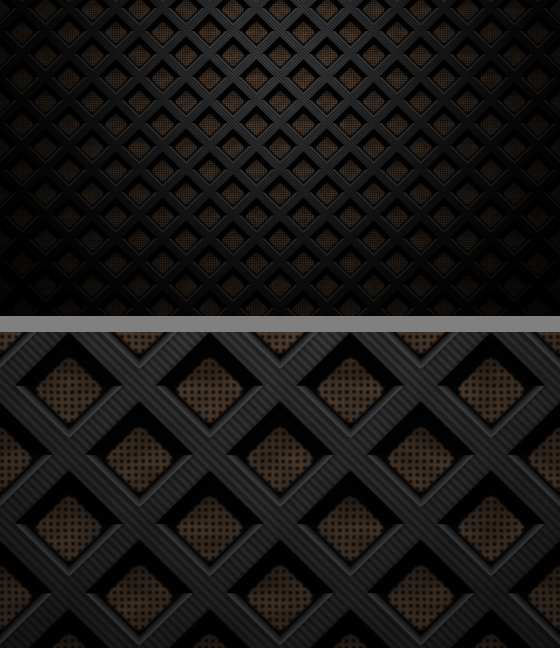
Top: the whole. Bottom: its middle third, enlarged.
This pattern is drawn by a WebGL 1 fragment shader. Its source:

```glsl
precision highp float;
// Dark diamond lattice grille over a woven brown backing, lit from the top centre.
// A rotated square grid gives the openings; rounded box distances layer
// the backing, the inner walls, the bevels and the finely ribbed straps.

uniform vec2 u_resolution;

const vec2 CELL = vec2(0.1484, 0.1458);   // diamond spacing in canvas heights
const float ROW_OFFSET = 0.034;           // height of a diamond centre above mid canvas
const vec2 UP = vec2(1.0, -1.0);          // screen up along the rotated axes
const float OPENING = 0.385;
const float BEVEL = 0.07;
const float BACKING = 0.255;
const float THREADS = 20.0;               // mesh threads per cell
const float RIBS = 14.0;                  // ribs per lattice step

vec2 gradientAt(vec2 cell) {
  float angle = 6.2832 * fract(sin(dot(cell, vec2(127.1, 311.7))) * 4375.85);
  return vec2(cos(angle), sin(angle));
}

float gradientNoise(vec2 p) {
  vec2 i = floor(p);
  vec2 f = p - i;
  vec2 u = f * f * f * (f * (f * 6.0 - 15.0) + 10.0);
  vec2 e = vec2(1.0, 0.0);
  float low = mix(dot(gradientAt(i), f),
                  dot(gradientAt(i + e.xy), f - e.xy), u.x);
  float high = mix(dot(gradientAt(i + e.yx), f - e.yx),
                   dot(gradientAt(i + e.xx), f - e.xx), u.x);
  return mix(low, high, u.y);
}

float roundedBox(vec2 p, float halfSize, float radius) {
  vec2 d = abs(p) - halfSize + radius;
  return length(max(d, 0.0)) + min(max(d.x, d.y), 0.0) - radius;
}

float inside(float dist, float softness) {
  return 1.0 - smoothstep(-softness, softness, dist);
}

// Periodic wave that settles to its mean when its pitch nears a pixel.
float fineWave(float phase, float pixel) {
  float visible = smoothstep(1.0, 2.5, 1.0 / pixel);
  return 0.5 + 0.5 * visible * cos(6.2832 * phase);
}

// Light threads crossing over dark gaps.
vec3 wovenBacking(vec2 q, float pixel) {
  vec2 thread = q * THREADS + 0.15 * gradientNoise(q * 7.0);
  float across = fineWave(thread.x, pixel * THREADS);
  float down = fineWave(thread.y, pixel * THREADS);
  float weave = 1.0 - (1.0 - across) * (1.0 - down);
  float wear = 1.0 + 0.3 * gradientNoise(q * vec2(5.0, 9.0));
  return vec3(0.285, 0.222, 0.172) * (0.2 + 0.8 * weave) * wear;
}

float ribbedStrap(vec2 grid, float pixel) {
  float rib = fineWave(grid.x * RIBS, pixel * RIBS * 1.414);
  float wear = 1.0 + 0.12 * gradientNoise(grid * 3.0);
  return 0.186 * (0.75 + 0.5 * rib) * wear;
}

// Positive on the two lower sides of an opening, negative on the upper two.
float lowerSide(vec2 local, float softness) {
  float a = abs(local.x) - abs(local.y);
  float choice = smoothstep(-softness, softness, a);
  vec2 facing = clamp(-local * UP / softness, -1.0, 1.0);
  return mix(facing.y, facing.x, choice);
}

float lightPool(vec2 p) {
  vec2 d = p - vec2(0.0, 0.33);
  return exp(-d.x * d.x / 0.3 - d.y * d.y / 0.36);
}

void main() {
  vec2 p = (gl_FragCoord.xy - 0.5 * u_resolution) / u_resolution.y;
  vec2 q = (p - vec2(0.0, ROW_OFFSET)) / CELL;
  float pixel = 1.0 / (u_resolution.y * CELL.y);
  float edge = pixel * 0.8;

  // Integer grid points are the centres of the diamonds.
  vec2 grid = vec2(q.x + q.y, q.x - q.y);
  vec2 local = fract(grid + 0.5) - 0.5;
  vec2 hole = local - 0.025 * UP;
  float opening = roundedBox(hole, OPENING, 0.025);
  float floorDist = roundedBox(local + 0.01 * UP, BACKING, 0.08);

  float glow = lightPool(p);
  float softGlow = sqrt(glow);
  float lower = lowerSide(hole, 0.025);

  // Backing, shaded by the strap above it.
  float shade = 1.0 - 0.35 * smoothstep(-0.1, 0.45, dot(local, UP));
  vec3 backing = wovenBacking(q, pixel) * shade * softGlow;
  vec3 wall = vec3(0.007 + 0.012 * max(lower, 0.0)) * softGlow;
  vec3 color = mix(wall, backing, inside(floorDist, edge + 0.015));

  // Bevel: lit on the lower sides, nearly black on the upper ones.
  float rise = clamp((opening + BEVEL) / BEVEL, 0.0, 1.0);
  float lit = mix(0.07, 0.3, rise) * max(lower, 0.0);
  float dim = 0.015 * rise * max(-lower, 0.0);
  vec3 bevel = vec3(lit * softGlow + dim * glow);
  color = mix(bevel, color, inside(opening + BEVEL, edge));

  // Flat straps with a slightly darkened rim.
  float rim = 0.8 + 0.2 * smoothstep(0.0, 0.05, opening);
  vec3 strap = vec3(ribbedStrap(grid, pixel) * rim * glow);
  color = mix(strap, color, inside(opening, edge));

  gl_FragColor = vec4(color, 1.0);
}
```
